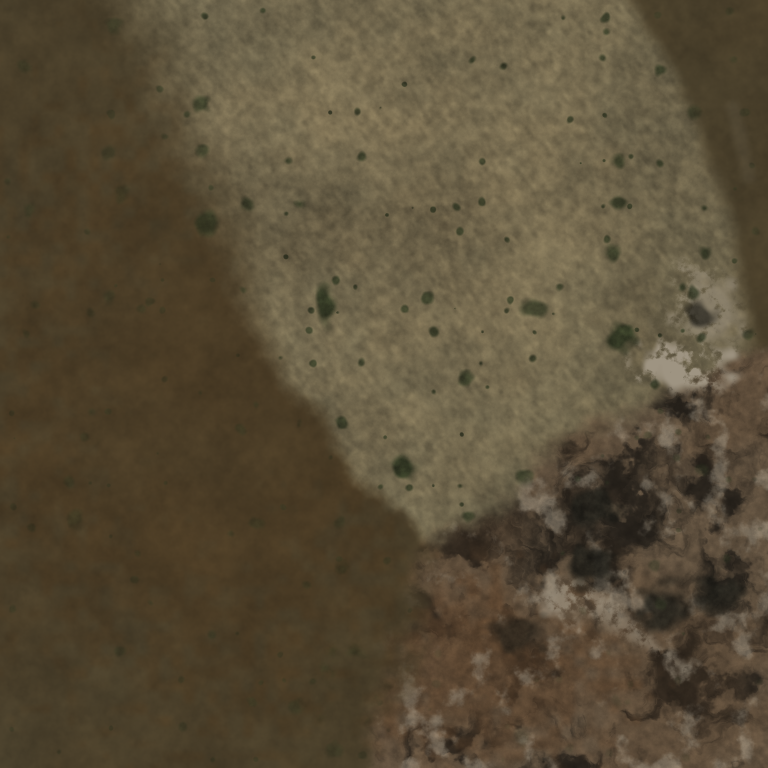
Give the GLSL for this texture, as a three.js fragment shader.

```glsl
// Aerial view of dry land: a pale grassy field between brown plains, meeting
// rough stony scrub at the lower right. Curved masks divide the regions;
// layered value noise gives soil and stone, hashed cells scatter shrubs.
varying vec2 vUv;

const vec3 PLAIN = vec3(0.285, 0.245, 0.165);
const vec3 PLAIN_WARM = vec3(0.290, 0.225, 0.135);
const vec3 FIELD = vec3(0.425, 0.390, 0.295);
const vec3 STRAW = vec3(0.490, 0.435, 0.320);
const vec3 STONE_DARK = vec3(0.150, 0.130, 0.105);
const vec3 STONE = vec3(0.375, 0.315, 0.245);
const vec3 RUST = vec3(0.345, 0.250, 0.165);
const vec3 CHALK = vec3(0.620, 0.580, 0.510);
const vec3 THICKET = vec3(0.125, 0.120, 0.098);
const vec3 SHRUB = vec3(0.160, 0.190, 0.115);
const float GRAIN = 0.13;

float hash(vec2 p) {
  vec3 q = fract(vec3(p.xyx) * 0.1031);
  q += dot(q, q.yzx + 33.33);
  return fract((q.x + q.y) * q.z);
}

float noise(vec2 p) {
  vec2 i = floor(p), f = fract(p);
  f = f * f * (3.0 - 2.0 * f);
  return mix(mix(hash(i), hash(i + vec2(1, 0)), f.x),
             mix(hash(i + vec2(0, 1)), hash(i + vec2(1, 1)), f.x), f.y);
}

float fbm(vec2 p) {
  float sum = 0.0, amp = 0.5;
  for (int i = 0; i < 5; i++) {
    sum += amp * noise(p);
    p = mat2(1.6, 1.2, -1.2, 1.6) * p + 7.3;
    amp *= 0.5;
  }
  return sum / 0.97;
}

// Soft ragged spot, 1 at its centre
float blob(vec2 p, vec2 centre, vec2 radius) {
  float rag = 0.8 * (noise(p * 65.0) - 0.5);
  return 1.0 - smoothstep(0.45, 1.2, length((p - centre) / radius) + rag);
}

// One randomly placed and sized spot in some cells of a grid
float scatter(vec2 p, float cells, float share, float seed) {
  vec2 id = floor(p * cells) + seed;
  vec2 centre = 0.3 + 0.4 * vec2(hash(id), hash(id + 41.7));
  float radius = mix(0.09, 0.25, hash(id + 83.1));
  float d = length(fract(p * cells) - centre) + 0.12 * (noise(p * 110.0) - 0.5);
  return step(hash(id + 19.9), share) * (1.0 - smoothstep(radius * 0.3, radius, d));
}

float segment(vec2 p, vec2 a, vec2 b) {
  vec2 d = b - a;
  return length(p - a - d * clamp(dot(p - a, d) / dot(d, d), 0.0, 1.0));
}

void main() {
  vec2 p = vUv;
  float down = 1.0 - p.y;
  float broad = fbm(p * 7.0), mottle = fbm(p * 24.0 + 5.0);
  float fine = fbm(p * 95.0 + 31.0) - 0.5;
  float wobble = 0.07 * (broad - 0.5) + 0.05 * (mottle - 0.5);

  // Region masks
  float leftEdge = 0.18 + 0.36 * down + 1.2 * pow(down, 6.0);
  float rightEdge = 0.82 + 0.6 * down - 0.55 * down * down;
  float rockEdge = 0.46 + 0.54 * exp(-5.2 * (down - 0.455));
  float softness = mix(0.085, 0.02, smoothstep(0.1, 0.62, down));
  float field = smoothstep(-softness, softness, p.x - leftEdge + wobble);
  field *= 1.0 - smoothstep(-0.015, 0.018, p.x - rightEdge + 0.3 * wobble);
  float rock = smoothstep(-0.035, 0.035, p.x - rockEdge + 1.5 * wobble);

  // Brown plains
  float warmth = blob(p, vec2(0.27, 0.47), vec2(0.33, 0.42));
  vec3 col = mix(PLAIN, PLAIN_WARM, 0.65 * warmth + 0.5 * (broad - 0.5));
  col *= 1.0 + 0.25 * (mottle - 0.5) + 1.2 * GRAIN * fine;
  float track = segment(p, vec2(0.955, 0.86), vec2(0.975, 0.77));
  col += 0.035 * (1.0 - smoothstep(0.0, 0.014, track + 0.2 * wobble));

  // Pale field with short slanted grass streaks
  float streak = noise(mat2(0.8, -0.6, 0.6, 0.8) * p * vec2(190.0, 95.0)) - 0.5;
  float dry = exp(-9.0 * dot(p - vec2(0.58, 0.75), p - vec2(0.58, 0.75)));
  vec3 grass = mix(FIELD, STRAW, 0.55 * dry + 0.9 * (mottle - 0.5));
  grass *= 0.98 + 0.35 * (broad - 0.5) + 2.8 * GRAIN * fine + GRAIN * streak;
  col = mix(col, grass, field);

  // Stony scrub
  float lumps = fbm(p * 18.0 + 3.0 * vec2(broad, mottle));
  vec3 stone = mix(STONE_DARK, STONE, smoothstep(0.28, 0.58, lumps));
  float rust = blob(p, vec2(0.63, 0.13), vec2(0.19, 0.12));
  stone = mix(stone, RUST, 0.55 * rust + 0.2 * smoothstep(0.45, 0.65, broad));
  stone = mix(stone, CHALK, 0.5 * smoothstep(0.56, 0.78, fbm(p * 32.0 + 17.0)));
  col = mix(col, stone * (1.0 + 3.5 * GRAIN * fine), rock);

  // Chalk outcrops and the pale ridge
  float chalk = blob(p, vec2(0.895, 0.525), vec2(0.068, 0.035));
  chalk = max(chalk, 0.55 * blob(p, vec2(0.92, 0.60), vec2(0.055, 0.06)));
  chalk = max(chalk, 0.7 * blob(p, vec2(0.735, 0.22), vec2(0.045, 0.03)));
  float ridge = segment(p, vec2(0.75, 0.235), vec2(0.89, 0.13)) + 0.5 * wobble;
  chalk = max(chalk, 0.5 * (1.0 - smoothstep(0.004, 0.024, ridge)));
  col = mix(col, CHALK, chalk * smoothstep(0.28, 0.6, mottle + fine));

  // Dark thickets among the stones
  float thicket = blob(p, vec2(0.77, 0.34), vec2(0.04, 0.026));
  thicket = max(thicket, blob(p, vec2(0.77, 0.265), vec2(0.035, 0.03)));
  thicket = max(thicket, blob(p, vec2(0.865, 0.21), vec2(0.036, 0.034)));
  thicket = max(thicket, blob(p, vec2(0.935, 0.225), vec2(0.032, 0.026)));
  thicket = max(thicket, 0.7 * blob(p, vec2(0.68, 0.175), vec2(0.045, 0.028)));
  thicket = max(thicket, 0.8 * blob(p, vec2(0.91, 0.59), vec2(0.02, 0.018)));
  col = mix(col, THICKET * (1.0 + fine), 0.85 * thicket);

  // Large shrubs, then scattered small ones
  float shrub = blob(p, vec2(0.808, 0.562), vec2(0.02));
  shrub = max(shrub, blob(p, vec2(0.525, 0.39), vec2(0.021, 0.015)));
  shrub = max(shrub, 0.8 * blob(p, vec2(0.268, 0.713), vec2(0.017)));
  shrub = max(shrub, 0.8 * blob(p, vec2(0.695, 0.597), vec2(0.017, 0.013)));
  shrub = max(shrub, blob(p, vec2(0.425, 0.6), vec2(0.013, 0.028)));
  shrub = max(shrub, 0.75 * blob(p, vec2(0.45, 0.11), vec2(0.045, 0.05)) * smoothstep(0.4, 0.6, mottle));
  float small = max(scatter(p, 17.0, 0.22, 3.0), scatter(p, 31.0, 0.15, 57.0));
  shrub = max(shrub, small * mix(0.4, 0.85, field) * (1.0 - 0.5 * rock));
  col = mix(col, SHRUB * (1.0 + fine), 0.85 * shrub);

  gl_FragColor = vec4(col, 1.0);
}
```
